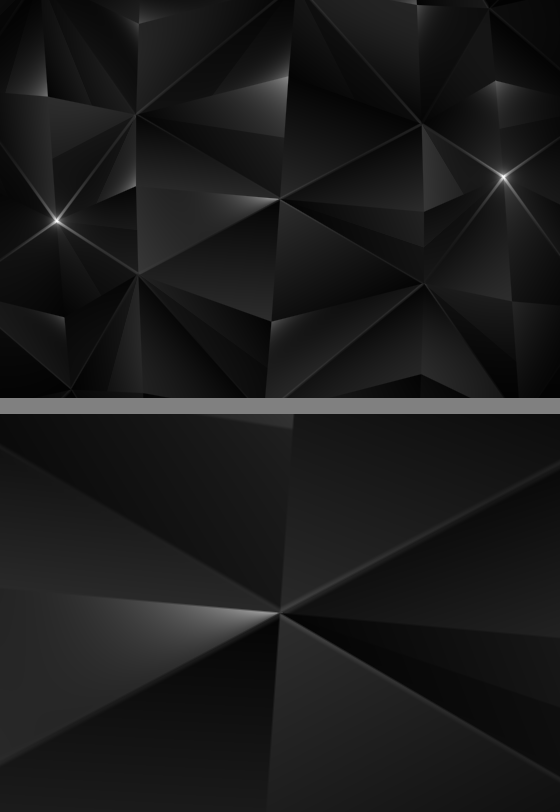
Top: the whole. Bottom: its middle third, enlarged.
A Shadertoy shader for this background:

```glsl
// Dark faceted polygon backdrop with glinting corners and two small star lights.

const vec2 CELL = vec2(0.29, 0.25);   // mesh spacing, in canvas heights
const float JITTER = 0.25;            // largest shift that keeps facets unfolded
const float SOFTNESS = 0.0018;        // least edge blur
const float RIM_WIDTH = 0.0055;
const float AMBIENT = 0.016;

float hash(vec2 seed, float salt) {
    return fract(sin(dot(seed, vec2(41.3, 89.1)) + salt * 17.7) * 4375.5);
}

float cross2(vec2 a, vec2 b) {
    return a.x * b.y - a.y * b.x;
}

// Odd sines make the mesh point-symmetric about the centre.
vec2 meshVertex(vec2 id) {
    vec2 phase = vec2(1.7 * id.x + 0.3 * id.y, 1.2 * id.y - 2.6 * id.x);
    return CELL * (id + JITTER * sin(phase));
}

vec3 barycentric(vec2 p, vec2 a, vec2 b, vec2 c) {
    vec3 areas = vec3(cross2(b - p, c - p), cross2(c - p, a - p), cross2(a - p, b - p));
    return areas / cross2(b - a, c - a);
}

vec3 triangleHeights(vec2 a, vec2 b, vec2 c) {
    return abs(cross2(b - a, c - a)) / vec3(length(c - b), length(a - c), length(b - a));
}

// Linear ramp from one black corner to one lit corner, sometimes creased.
float facetShade(vec3 w, vec2 seed) {
    vec3 corner = vec3(hash(seed, 1.0), hash(seed, 2.0), hash(seed, 3.0));
    float low = min(corner.x, min(corner.y, corner.z));
    float high = max(corner.x, max(corner.y, corner.z));
    float ramp = clamp(dot(w, (corner - low) / max(high - low, 0.01)), 0.0, 1.0);
    float crease = smoothstep(-0.012, 0.012, w.x - w.z) * step(0.6, hash(seed, 4.0));
    return AMBIENT + mix(0.07, 0.22, hash(seed, 5.0)) * ramp * (1.0 - 0.4 * crease);
}

// Thin light line inside the edge that joins two hubs.
float rimLight(vec3 w, float edgeDistance, float starDistance, vec2 seed) {
    float line = 1.0 - smoothstep(0.2 * RIM_WIDTH, RIM_WIDTH, edgeDistance);
    float along = max(w.x, w.y);
    float gain = step(0.45, hash(seed, 6.0)) * (0.02 + 0.07 * along * along);
    return line * (gain + 0.3 * exp(-starDistance / 0.09));
}

// Small highlight on the outer corner of a few facets.
float cornerGlint(vec3 w, vec2 seed) {
    return 0.32 * step(0.8, hash(seed, 7.0)) * pow(clamp(w.z, 0.0, 1.0), 5.0);
}

// Strong wedge of light that narrows to the central hub.
float keyLight(vec3 w) {
    float reach = clamp(w.y, 0.0, 1.0);
    float side = clamp(w.x / max(1.0 - reach, 0.001), 0.0, 1.0);
    return 0.7 * pow(reach, 3.0) * (1.0 - 0.65 * side);
}

float starGlow(float d, vec2 seed) {
    float halo = 0.15 * exp(-d / 0.06) * mix(0.5, 1.3, hash(seed, 8.0));
    return halo + 0.6 * exp(-d / 0.010);
}

// x: coverage-weighted light, y: coverage, for one triangle of the mesh.
vec2 drawFacet(vec2 p, vec2 cell, vec2 hubA, vec2 hubB, vec2 tip, float starDistance, float blur) {
    vec2 a = meshVertex(hubA), b = meshVertex(hubB), c = meshVertex(tip);
    vec3 w = barycentric(p, a, b, c);
    vec3 edges = w * triangleHeights(a, b, c);
    float inside = min(edges.x, min(edges.y, edges.z));
    float coverage = clamp(0.5 + inside / blur, 0.0, 1.0);
    if (coverage <= 0.0) return vec2(0.0);

    vec2 seed = cell + 0.37 * tip;
    float light = facetShade(w, seed)
                + rimLight(w, edges.z, starDistance, seed)
                + cornerGlint(w, seed)
                + starGlow(starDistance, seed);
    if (cell == vec2(-1.0) && tip == vec2(-1.0, 0.0)) light += keyLight(w);
    return coverage * vec2(light, 1.0);
}

void mainImage(out vec4 fragColor, in vec2 fragCoord) {
    vec2 p = (fragCoord - 0.5 * iResolution.xy) / iResolution.y;
    float blur = max(SOFTNESS, 1.2 / iResolution.y);
    vec2 star = meshVertex(vec2(2.0, 0.0));
    float starDistance = min(length(p - star), length(p + star));

    // Split each nearby cell along the diagonal that joins its even corners.
    vec2 total = vec2(0.0);
    vec2 home = floor(p / CELL);
    for (int y = -1; y <= 1; y++) {
        for (int x = -1; x <= 1; x++) {
            vec2 cell = home + vec2(x, y);
            float odd = mod(cell.x + cell.y, 2.0);
            vec2 hubA = cell + vec2(odd, 0.0);
            vec2 hubB = cell + vec2(1.0 - odd, 1.0);
            vec2 tipA = cell + vec2(1.0 - odd, 0.0);
            vec2 tipB = cell + vec2(odd, 1.0);
            total += drawFacet(p, cell, hubA, hubB, tipA, starDistance, blur);
            total += drawFacet(p, cell, hubA, hubB, tipB, starDistance, blur);
        }
    }

    // Darken towards the corners.
    float vignette = 1.0 - 0.8 * smoothstep(0.45, 0.9, length(p * vec2(0.85, 1.1)));
    float light = vignette * total.x / max(total.y, 0.001);
    fragColor = vec4(vec3(clamp(light, 0.0, 1.0)), 1.0);
}
```
